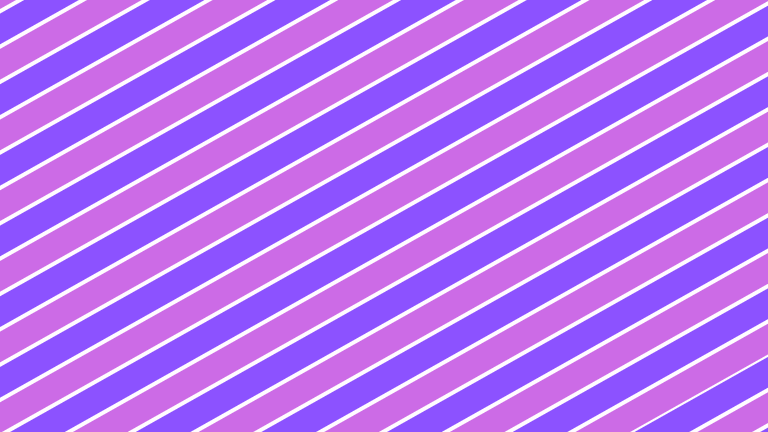
Write a Shadertoy shader that draws this pattern.

```glsl
// Diagonal stripes in violet and orchid, parted by thin white lines, with one seam.

void mainImage(out vec4 fragColor, in vec2 fragCoord)
{
    vec2 uv = fragCoord / iResolution.xy;

    // Stripe coordinate: runs from the top left to the bottom right corner,
    // with a white line centred on every whole number
    float spacing = 0.0818;
    float stripe = (uv.x + 1.0 - uv.y - 0.0262) / spacing;
    float pixel = length(1.0 / iResolution.xy) / spacing;

    // Seam near the lower right corner: later stripes start early, thinning one line
    stripe += 0.06 * step(21.96, stripe);

    // Alternating fills
    vec3 violet = vec3(0.55, 0.32, 1.0);
    vec3 orchid = vec3(0.80, 0.42, 0.90);
    vec3 color = mix(violet, orchid, mod(floor(stripe), 2.0));

    // White dividing lines
    float lineDistance = abs(fract(stripe + 0.5) - 0.5);
    float line = clamp((0.065 - lineDistance) / pixel + 0.5, 0.0, 1.0);
    color = mix(color, vec3(1.0, 0.99, 1.0), line);

    fragColor = vec4(color, 1.0);
}
```
